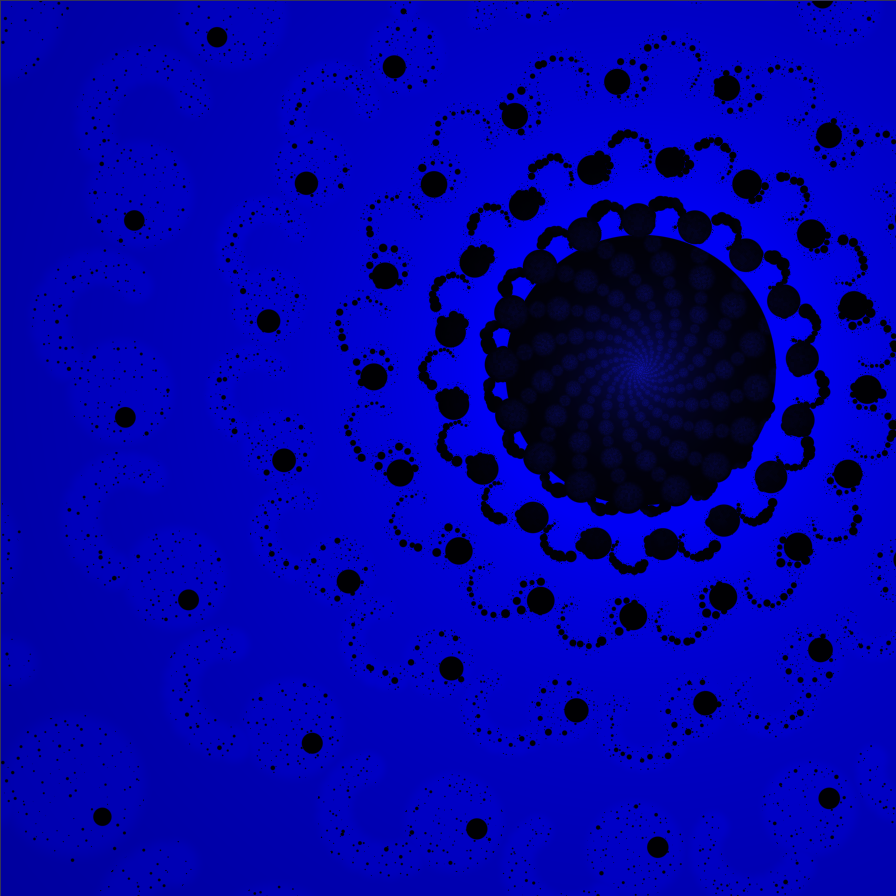
Reproduce this background procedurally as a WebGL 2 fragment shader.

```glsl
#version 300 es
precision highp float;
// Blue fractal spiral: beaded buds on a log-polar lattice around a dark, softly lit disc.
uniform vec2 u_resolution;
out vec4 outColor;

float hash(vec2 p) {
    vec3 h = fract(p.xyx * 0.1031);
    h += dot(h, h.yzx + 33.33);
    return fract((h.x + h.y) * h.z);
}

// Curled arm that reaches clockwise from a bud, t from 0 to 1
vec2 armPoint(float t) {
    float a = mix(-0.9, 2.2, t);
    return vec2(0.03, 0.2) + mix(0.12, 0.07, t) * vec2(cos(a), sin(a));
}

// One bud: x = signed distance to its dark parts, y = strength of its pale halo
vec2 bud(vec2 p, float growth, float seed) {
    float dist = length(p) - 0.02 * pow(growth, 1.4);
    float beadSize = 0.0038 * growth * growth;

    // Ring of beads around the core
    vec2 ringCenter = vec2(0.0, 0.05 * pow(growth, -0.6));
    float ringRadius = 0.09 * pow(growth, -0.4);
    for (int i = 0; i < 11; i++) {
        float a = 0.571 * float(i) + 0.3;
        float r1 = hash(vec2(float(i), seed));
        vec2 bead = ringCenter + ringRadius * (0.75 + 0.3 * r1) * vec2(cos(a), sin(a));
        dist = min(dist, length(p - bead) - beadSize * (0.35 + 0.75 * r1));
    }

    // Beads along the arm, looser on distant buds
    float armDist = 1.0;
    for (int i = 0; i < 13; i++) {
        float t = float(i) / 12.0;
        vec2 spot = armPoint(t);
        vec2 jitter = vec2(hash(vec2(float(i) + 20.0, seed)), hash(vec2(float(i) + 40.0, seed))) - 0.5;
        armDist = min(armDist, length(p - spot));
        float size = beadSize * mix(1.0, 0.35, t) * (0.55 + 0.5 * hash(vec2(float(i) + 60.0, seed)));
        dist = min(dist, length(p - spot - jitter * 0.035 / growth) - size);
    }

    // Fine specks inside the halo and along the arm
    float halo = max(smoothstep(0.115, 0.085, length(p - ringCenter)),
                     smoothstep(0.045, 0.02, armDist));
    vec2 cell = floor(p / 0.014);
    vec2 key = cell + seed * 7.0 + 200.0;
    vec2 offset = vec2(hash(key), hash(key + 31.0)) * 0.6 + 0.2;
    float speck = length(p - (cell + offset) * 0.014) - 0.0022 * hash(key + 57.0);
    if (halo > 0.4 && hash(key + 83.0) > 0.45) dist = min(dist, speck);
    return vec2(dist, halo);
}

void main() {
    vec2 uv = gl_FragCoord.xy / u_resolution;
    vec2 fromCenter = uv - vec2(0.715, 0.587);
    float radius = max(length(fromCenter), 0.0005);
    float pixel = 1.0 / (u_resolution.y * radius);

    // Log radius and clockwise angle, on a lattice that closes after 17 buds
    vec2 logPolar = vec2(log(radius), -atan(fromCenter.y, fromCenter.x));
    vec2 alongRow = vec2(0.0201, 0.3788);
    vec2 nextRow = 17.0 * alongRow - vec2(0.0, 6.28319);
    mat2 lattice = mat2(alongRow, nextRow);
    vec2 origin = vec2(-1.514, -2.566);
    vec2 position = inverse(lattice) * (logPolar - origin);
    vec2 nearest = round(position);

    // Dark disc joined with the surrounding buds
    float dist = log(radius / 0.151);
    float halo = 0.0;
    if (radius > 0.12) {
        for (int j = -1; j <= 1; j++) {
            for (int i = -1; i <= 1; i++) {
                vec2 id = nearest + vec2(i, j);
                vec2 local = logPolar - origin - lattice * id;
                if (length(local) > 0.42) continue;
                float index = id.x + 17.0 * id.y;
                float growth = clamp(0.577 / exp(origin.x + 0.0201 * index), 0.6, 3.8);
                vec2 shape = bud(local, growth, index + 90.0);
                dist = min(dist, shape.x);
                halo = max(halo, shape.y);
            }
        }
    }

    // Blue ground that dims away from the disc
    float ground = min(0.96 * pow(radius / 0.18, -0.27), 0.96);
    ground += 0.055 * halo * smoothstep(0.3, 0.5, radius);

    // Dim globes inside the dark parts and a glow at the centre
    vec2 toGlobe = lattice * (position - nearest);
    vec2 toSmall = lattice * (fract(position) - 0.5);
    float globe = smoothstep(0.14, 0.09, length(toGlobe)) * (1.0 - 4.0 * length(toGlobe));
    globe += 0.6 * smoothstep(0.085, 0.05, length(toSmall));
    float grain = 0.65 + 0.6 * hash(floor(logPolar * 55.0) + 400.0);
    float inner = 0.012 + 0.5 * exp(-22.0 * radius);
    inner += 0.17 * globe * grain * smoothstep(0.24, 0.1, radius);

    float dark = smoothstep(0.8 * pixel, -0.8 * pixel, dist);
    vec3 color = mix(vec3(0.0, 0.0, ground), vec3(0.08 * inner, 0.1 * inner, inner), dark);

    // Thin muted line along the left and top edges
    float border = step(min(uv.x, 1.0 - uv.y), 0.0014);
    outColor = vec4(mix(color, vec3(0.2, 0.2, 0.35), border), 1.0);
}
```
